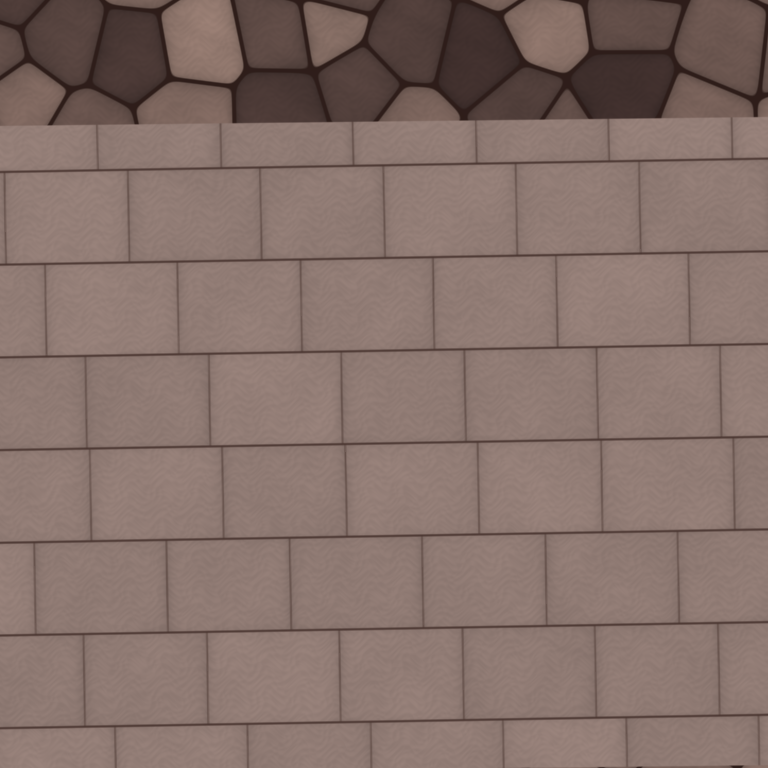
A three.js fragment shader for this texture:

```glsl
// Staggered courses of rough paving slabs with a band of dark irregular stone above.
// Slabs come from a slightly tilted row grid, stones from cellular borders, and
// the surface grain from cellular noise lit along a diagonal.
varying vec2 vUv;

// Slab layout, in canvas units
const float COURSE_TOP = 0.8967;   // top of the first course at the left side
const float COURSE_HEIGHT = 0.1207;
const float TILT = 0.0175;         // rise of the courses to the right
const float SLAB_WIDTH = 0.1664;
const float FIRST_START = -0.0469;
const float ROW_SHIFT = 0.0527;
const float ODD_ROW = 4.0;         // one course breaks the regular shift
const float ODD_SHIFT = 0.047;
const float WIDTH_SWING = 0.035;   // alternate wide and narrow slabs
const float COURSE_LINE = 0.0014;
const float JOINT_LINE = 0.0012;
const float SOFT = 0.0014;

// Stone band
const float BAND_PERIOD = 0.844;
const float BAND_DROP = 0.008;
const float BAND_TILT = 0.0117;
const float STONE_SCALE = 10.0;
const float STONE_GAP = 0.0026;

// Surface
const float GRAIN_SCALE = 115.0;
const float GRAIN_DEPTH = 0.055;

const vec3 SLAB = vec3(0.572, 0.488, 0.460);
const vec3 COURSE_DARK = vec3(0.29, 0.21, 0.19);
const vec3 JOINT_DARK = vec3(0.37, 0.29, 0.265);
const vec3 STONE_DARK = vec3(0.25, 0.185, 0.175);
const vec3 STONE_LIGHT = vec3(0.57, 0.47, 0.43);
const vec3 GROUT = vec3(0.18, 0.115, 0.10);

vec2 hash2(vec2 p) {
  vec3 q = fract(vec3(p.xyx) * vec3(0.1031, 0.1030, 0.0973));
  q += dot(q, q.yzx + 33.33);
  return fract((q.xx + q.yz) * q.zy);
}

// Distance to the nearest scattered point
float cellular(vec2 p) {
  vec2 cell = floor(p);
  float nearest = 8.0;
  for (int j = -1; j <= 1; j++)
    for (int i = -1; i <= 1; i++) {
      vec2 c = cell + vec2(float(i), float(j));
      vec2 d = c + hash2(c) - p;
      nearest = min(nearest, dot(d, d));
    }
  return sqrt(nearest);
}

// Broad blotches from layered sines, about -1 to 1
float mottle(vec2 p) {
  float a = sin(p.x * 31.0 + 2.0 * sin(p.y * 23.0));
  float b = sin(p.y * 47.0 - p.x * 19.0 + 1.7 * sin(p.x * 37.0));
  float c = sin(p.x * 83.0 + p.y * 71.0 + 2.0 * sin(p.y * 59.0));
  return 0.4 * a + 0.35 * b + 0.25 * c;
}

// Difference of two nearby heights acts as diagonal light
float grain(vec2 p) {
  vec2 q = p * GRAIN_SCALE + 0.7 * sin(p.yx * 140.0);
  q = vec2(q.x * 0.8 - q.y * 0.35, q.y + q.x * 0.2);
  return cellular(q) - cellular(q + vec2(-0.28, 0.34));
}

float line(float dist, float halfWidth) {
  return 1.0 - smoothstep(max(halfWidth - SOFT, 0.0), halfWidth + SOFT, dist);
}

vec3 paving(vec2 p) {
  float t = (COURSE_TOP - p.y + TILT * p.x) / COURSE_HEIGHT;
  float row = floor(t);
  float down = fract(t);
  float courseDist = min(down, 1.0 - down) * COURSE_HEIGHT;

  // Alternating joint positions inside a pair of slabs
  float start = FIRST_START + ROW_SHIFT * row;
  start -= ODD_SHIFT * (1.0 - step(0.5, abs(row - ODD_ROW)));
  float u = (p.x - start - TILT * down * COURSE_HEIGHT) / SLAB_WIDTH;
  float q = mod(u, 2.0);
  float middle = 1.0 + WIDTH_SWING * (1.0 - 2.0 * mod(row, 2.0));
  float jointDist = min(min(q, 2.0 - q), abs(q - middle)) * SLAB_WIDTH;
  vec2 id = vec2(2.0 * floor(u * 0.5) + step(middle, q), row);
  vec2 rnd = hash2(id + 17.0);

  // Slab tone, worn blotches, grain and soiled edges
  float blotch = mottle(p + rnd * 5.0);
  float shade = 1.0 + 0.045 * (rnd.x - 0.5) + 0.022 * blotch;
  shade += GRAIN_DEPTH * grain(p);
  float soil = exp(-jointDist / 0.007) * (0.10 + 0.05 * blotch);
  soil += exp(-courseDist / 0.005) * 0.06;
  vec3 color = SLAB * (shade - soil);
  color = mix(color, JOINT_DARK, line(jointDist, JOINT_LINE) * (0.65 + 0.15 * blotch));
  return mix(color, COURSE_DARK, 0.9 * line(courseDist, COURSE_LINE));
}

vec3 stones(vec2 p) {
  vec2 g = p * STONE_SCALE;
  vec2 cell = floor(g), owner = cell, toOwner = vec2(8.0);
  for (int j = -1; j <= 1; j++)
    for (int i = -1; i <= 1; i++) {
      vec2 c = cell + vec2(float(i), float(j));
      vec2 d = c + 0.1 + 0.8 * hash2(c) - g;
      if (dot(d, d) < dot(toOwner, toOwner)) { toOwner = d; owner = c; }
    }
  // Smooth minimum of the borders rounds the corners
  float sum = 0.0;
  for (int j = -2; j <= 2; j++)
    for (int i = -2; i <= 2; i++) {
      vec2 c = owner + vec2(float(i), float(j));
      vec2 d = c + 0.1 + 0.8 * hash2(c) - g;
      vec2 across = d - toOwner;
      if (dot(across, across) > 0.0001)
        sum += exp(-32.0 * dot(0.5 * (toOwner + d), normalize(across)));
    }
  float edge = -log(sum) / 32.0 / STONE_SCALE;
  vec2 rnd = hash2(owner + 41.0);
  vec3 color = mix(STONE_DARK, STONE_LIGHT, rnd.x);
  color *= 1.0 + 0.06 * mottle(p + rnd) + 0.05 * grain(p);
  color *= 1.0 - 0.28 * exp(-max(edge, 0.0) / 0.006);
  return mix(color, GROUT, line(edge, STONE_GAP));
}

void main() {
  float band = vUv.y + BAND_DROP - BAND_TILT * vUv.x;
  float slabMask = smoothstep(-SOFT, SOFT, band) * (1.0 - smoothstep(-SOFT, SOFT, band - BAND_PERIOD));
  gl_FragColor = vec4(mix(stones(vUv), paving(vUv), slabMask), 1.0);
}
```
